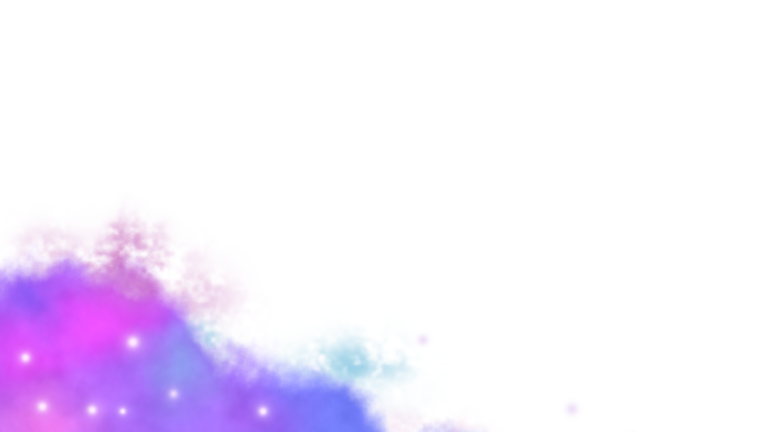
Reproduce this background procedurally as a Shadertoy shader.

```glsl
#define WARP 0.055
#define EDGE_ROUGHNESS 0.13
#define EDGE_SOFTNESS 0.042
#define GRAIN_SCALE 75.0
#define STAR_CELL 0.125
#define STAR_DENSITY 0.6
#define STAR_SIZE 0.011
#define MAGENTA vec3(0.90, 0.25, 0.98)
#define VIOLET vec3(0.61, 0.38, 0.97)
#define BLUE vec3(0.43, 0.47, 0.98)
#define ROSE vec3(0.78, 0.42, 0.74)
#define TEAL vec3(0.60, 0.81, 0.90)

float hash(vec2 p) {
    return fract(sin(dot(p, vec2(127.1, 311.7))) * 43758.5453);
}

float noise(vec2 p) {
    vec2 i = floor(p), f = fract(p);
    f = f * f * (3.0 - 2.0 * f);
    return mix(mix(hash(i), hash(i + vec2(1, 0)), f.x),
               mix(hash(i + vec2(0, 1)), hash(i + vec2(1, 1)), f.x), f.y);
}

float fbm(vec2 p) {
    float sum = 0.0, amp = 0.5;
    for (int i = 0; i < 5; i++) {
        sum += amp * noise(p);
        p = mat2(1.6, 1.2, -1.2, 1.6) * p + 7.3;
        amp *= 0.5;
    }
    return sum;
}

// Soft elliptical spot
float puff(vec2 p, vec2 centre, vec2 radius) {
    vec2 d = (p - centre) / radius;
    return exp(-dot(d, d));
}

// Height of the cloud bank: a tall left shoulder, then a low one
float ridge(float x) {
    return 0.385 - 0.225 * smoothstep(0.33, 0.53, x)
                 - 0.20 * smoothstep(0.69, 0.98, x);
}

vec3 cloudColour(vec2 p) {
    vec3 c = mix(VIOLET, BLUE, smoothstep(0.5, 0.8, p.x));
    c = mix(c, MAGENTA, 0.9 * puff(p, vec2(0.06, 0.17), vec2(0.15, 0.10)));
    c = mix(c, MAGENTA, puff(p, vec2(0.24, 0.27), vec2(0.16, 0.10)));
    c = mix(c, vec3(0.95, 0.45, 0.93), 0.9 * puff(p, vec2(0.08, 0.01), vec2(0.15, 0.09)));
    c = mix(c, vec3(0.50, 0.34, 0.98), 0.7 * puff(p, vec2(0.07, 0.32), vec2(0.06, 0.05)));
    c = mix(c, vec3(0.55, 0.63, 0.95), 0.9 * puff(p, vec2(0.43, 0.13), vec2(0.09, 0.10)));
    c = mix(c, vec3(0.64, 0.36, 0.95), 0.7 * puff(p, vec2(0.56, 0.05), vec2(0.08, 0.07)));
    return mix(c, ROSE, 0.75 * puff(p, vec2(0.33, 0.37), vec2(0.09, 0.06)));
}

// Grainy powder drifting off the cloud
vec3 addDust(vec3 base, vec2 p, float texture01) {
    vec3 c = base;
    c = mix(c, ROSE, texture01 * 0.85 * puff(p, vec2(0.29, 0.40), vec2(0.10, 0.055)));
    c = mix(c, ROSE, texture01 * 0.50 * puff(p, vec2(0.29, 0.46), vec2(0.025, 0.04)));
    c = mix(c, ROSE, texture01 * 0.35 * puff(p, vec2(0.12, 0.42), vec2(0.07, 0.06)));
    c = mix(c, ROSE, texture01 * 0.38 * puff(p, vec2(0.45, 0.29), vec2(0.09, 0.06)));
    c = mix(c, TEAL, texture01 * 0.75 * puff(p, vec2(0.48, 0.19), vec2(0.07, 0.05)));
    c = mix(c, TEAL, texture01 * 0.95 * puff(p, vec2(0.81, 0.145), vec2(0.11, 0.065)));
    return mix(c, ROSE, texture01 * 0.25 * puff(p, vec2(0.98, 0.02), vec2(0.09, 0.03)));
}

// Bright core with a wide halo
float star(vec2 p, vec2 centre, float size) {
    return 0.75 * puff(p, centre, vec2(size)) + 0.3 * puff(p, centre, vec2(size * 2.2));
}

float scatteredStars(vec2 p) {
    vec2 home = floor(p / STAR_CELL);
    float glow = 0.0;
    for (int j = -1; j <= 1; j++) {
        for (int i = -1; i <= 1; i++) {
            vec2 cell = home + vec2(i, j);
            vec2 jitter = 0.2 + 0.6 * vec2(hash(cell + 3.1), hash(cell + 8.7));
            float lit = step(hash(cell + 5.3), STAR_DENSITY);
            float size = STAR_SIZE * (0.6 + 0.4 * hash(cell + 1.9));
            glow += lit * star(p, (cell + jitter) * STAR_CELL, size);
        }
    }
    return glow * (1.0 - smoothstep(0.18, 0.27, p.y)) * (1.0 - smoothstep(0.38, 0.45, p.x));
}

void mainImage(out vec4 fragColor, in vec2 fragCoord) {
    vec2 p = fragCoord / iResolution.y;
    vec2 drift = vec2(fbm(p * 9.0), fbm(p * 9.0 + 31.0)) - 0.48;
    vec2 q = p + 2.0 * WARP * drift;

    // Powder behind the cloud bank
    float grain = noise(p * GRAIN_SCALE) * 0.35 + fbm(p * 22.0);
    vec3 colour = addDust(vec3(1.0), q, smoothstep(0.3, 0.95, grain));

    // Cloud body
    float depth = ridge(p.x) - p.y + EDGE_ROUGHNESS * (fbm(p * 13.0 + 4.0) - 0.48);
    float cover = smoothstep(-EDGE_SOFTNESS, EDGE_SOFTNESS * 1.4, depth);
    vec3 body = cloudColour(q) + 0.14 * (fbm(p * 16.0 + 12.0) - 0.46);
    colour = mix(colour, body, cover * 0.96);

    // Stars inside, faint violet specks outside
    float glow = scatteredStars(p) + star(p, vec2(0.308, 0.208), STAR_SIZE * 1.2)
               + star(p, vec2(0.609, 0.048), STAR_SIZE * 0.9);
    colour = mix(colour, vec3(1.0, 0.93, 1.0), min(glow, 0.95) * cover);
    float speck = puff(p, vec2(0.979, 0.213), vec2(0.012)) + puff(p, vec2(1.324, 0.053), vec2(0.014));
    colour = mix(colour, vec3(0.87, 0.76, 0.94), 0.5 * speck);

    fragColor = vec4(clamp(colour, 0.0, 1.0), 1.0);
}
```
